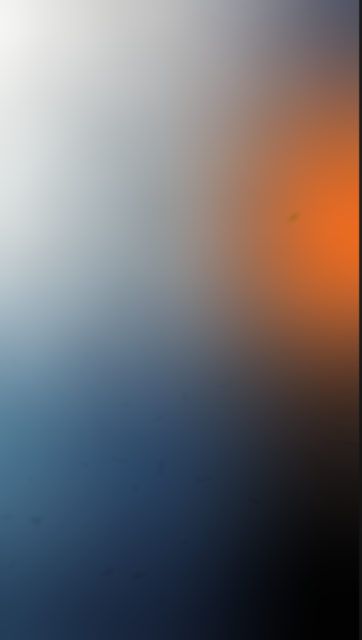
Write a WebGL 1 fragment shader that draws this background.

```glsl
precision highp float;

uniform vec2 u_resolution;

vec2 gradientAt(vec2 cell) {
  float angle = 6.2832 * fract(sin(dot(cell, vec2(12.99, 78.23))) * 4375.85);
  return vec2(cos(angle), sin(angle));
}

float gradientNoise(vec2 p) {
  vec2 cell = floor(p);
  vec2 f = fract(p);
  vec2 w = f * f * f * (f * (f * 6.0 - 15.0) + 10.0);
  float a = dot(gradientAt(cell), f);
  float b = dot(gradientAt(cell + vec2(1.0, 0.0)), f - vec2(1.0, 0.0));
  float c = dot(gradientAt(cell + vec2(0.0, 1.0)), f - vec2(0.0, 1.0));
  float d = dot(gradientAt(cell + 1.0), f - 1.0);
  return mix(mix(a, b, w.x), mix(c, d, w.x), w.y);
}

// Elliptical falloff around a centre
float glow(vec2 p, vec2 centre, vec2 radius) {
  vec2 d = (p - centre) / radius;
  return exp(-dot(d, d));
}

// Deep blue rising through steel to white
vec3 leftRamp(float y) {
  vec3 c = mix(vec3(0.14, 0.24, 0.35), vec3(0.30, 0.47, 0.58), smoothstep(0.0, 0.32, y));
  c = mix(c, vec3(0.85, 0.87, 0.87), smoothstep(0.27, 0.68, y));
  return mix(c, vec3(0.96, 0.96, 0.95), smoothstep(0.6, 1.0, y));
}

// Navy rising through grey blue to silver
vec3 middleRamp(float y) {
  vec3 c = mix(vec3(0.09, 0.14, 0.23), vec3(0.17, 0.28, 0.41), smoothstep(0.0, 0.32, y));
  c = mix(c, vec3(0.57, 0.63, 0.66), smoothstep(0.25, 0.66, y));
  return mix(c, vec3(0.77, 0.77, 0.77), smoothstep(0.6, 1.0, y));
}

// Black rising through warm grey to slate
vec3 rightRamp(float y) {
  vec3 c = mix(vec3(0.008), vec3(0.16, 0.14, 0.14), smoothstep(0.05, 0.42, y));
  c = mix(c, vec3(0.36, 0.34, 0.36), smoothstep(0.35, 0.65, y));
  return mix(c, vec3(0.25, 0.29, 0.38), smoothstep(0.72, 1.0, y));
}

void main() {
  vec2 uv = gl_FragCoord.xy / u_resolution;
  vec2 p = vec2(uv.x * u_resolution.x / u_resolution.y, uv.y);

  // Blend the vertical ramps across the canvas
  vec3 color = mix(leftRamp(uv.y), middleRamp(uv.y), smoothstep(-0.05, 0.45, uv.x));
  float shade = smoothstep(0.35, mix(0.9, 1.1, uv.y), uv.x);
  color = mix(color, rightRamp(uv.y), shade);

  // Orange light at the right edge, tighter below its centre
  float glowHeight = mix(0.19, 0.21, smoothstep(0.5, 0.8, uv.y));
  float orange = glow(uv, vec2(1.0, 0.64), vec2(0.34, glowHeight));
  color = mix(color, vec3(0.93, 0.42, 0.12), 0.97 * orange);

  // Faint mottling and small dark smudges
  color *= 1.0 + 0.025 * gradientNoise(p * 9.0);
  float smudge = smoothstep(0.36, 0.65, gradientNoise(p * vec2(26.0, 34.0)));
  color *= 1.0 - 0.1 * smudge * (1.0 - smoothstep(0.35, 0.5, uv.y));

  // Olive fleck in the orange light
  vec2 fleck = uv - vec2(0.81, 0.66);
  fleck.y -= 0.25 * fleck.x;
  color = mix(color, vec3(0.62, 0.40, 0.10), 0.65 * glow(fleck, vec2(0.0), vec2(0.014, 0.006)));

  // Thin dark border on the right
  float pixel = 1.0 / u_resolution.x;
  float border = smoothstep(0.992 - pixel, 0.992 + pixel, uv.x);
  color = mix(color, vec3(0.08, 0.08, 0.085), 0.9 * border);

  gl_FragColor = vec4(color, 1.0);
}
```
